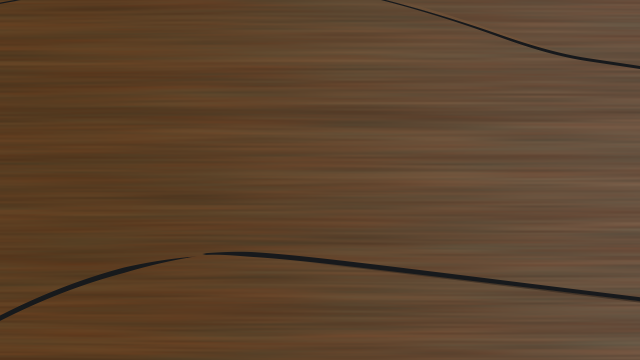
Reproduce this texture procedurally as a Shadertoy shader.

```glsl
float hash(vec2 p) {
    vec3 q = fract(vec3(p.xyx) * 0.1031);
    q += dot(q, q.yzx + 33.33);
    return fract((q.x + q.y) * q.z);
}

float valueNoise(vec2 p) {
    vec2 cell = floor(p);
    vec2 f = fract(p);
    f = f * f * (3.0 - 2.0 * f);
    float low = mix(hash(cell), hash(cell + vec2(1, 0)), f.x);
    float high = mix(hash(cell + vec2(0, 1)), hash(cell + vec2(1, 1)), f.x);
    return mix(low, high, f.y);
}

// Layered noise stretched along the grain, centred on zero
float grain(vec2 p, vec2 scale) {
    float sum = 0.0;
    float weight = 0.4;
    for (int i = 0; i < 4; i++) {
        sum += weight * (valueNoise(p * scale + float(i) * 17.3) - 0.5);
        scale *= vec2(1.45, 1.8);
        weight *= 0.92;
    }
    return sum;
}

vec3 woodColor(vec2 p, float aspect) {
    float across = p.x / aspect;
    float sheen = smoothstep(0.05, 1.12, across + 0.08 * (p.y - 0.5));
    vec3 color = mix(vec3(0.352, 0.235, 0.125), vec3(0.405, 0.32, 0.25), sheen);

    // Long fibres with a slight drift, and broad growth rows
    vec2 q = p;
    q.y += 0.008 * (valueNoise(p * vec2(1.5, 4.0)) - 0.5);
    float fibres = grain(q, vec2(1.1, 28.0));
    float hairs = valueNoise(q * vec2(4.0, 170.0) + 41.0) - 0.5;
    float rows = cos(6.2832 * (q.y - 0.769) / 0.111);
    color *= 1.0 + 0.24 * fibres + 0.13 * hairs - 0.02 * rows;

    // Russet and olive streaks
    float tint = grain(q + 9.0, vec2(2.6, 42.0));
    color += tint * vec3(0.045, -0.022, -0.03);
    return color;
}

// Antialiased strip around a height, given its signed vertical offset
float strip(float offset, float halfWidth, float pixel) {
    return clamp((halfWidth - abs(offset)) / pixel + 0.5, 0.0, 1.0);
}

float span(float x, float start, float end, float fade) {
    return smoothstep(start, start + fade, x) * (1.0 - smoothstep(end - fade, end, x));
}

float smoothMin(float a, float b, float blend) {
    float h = max(blend - abs(a - b), 0.0);
    return min(a, b) - h * h / (4.0 * blend);
}

float risingCurve(float x) {
    return 0.116 + 0.5105 * x - 0.358 * x * x;
}

float fallingCurve(float x) {
    float d = max(x - 0.567, 0.0);
    return 0.317 - 0.1224 * d - 0.023 * exp(-d / 0.12);
}

float upperCurve(float x) {
    float d = x - 1.065;
    float steep = 0.26 * d + 0.15 * d * d;
    float shallow = 0.0806 + 0.15 * d;
    return 1.0 - smoothMin(steep, shallow, 0.03);
}

void mainImage(out vec4 fragColor, in vec2 fragCoord) {
    float pixel = 1.0 / iResolution.y;
    vec2 p = fragCoord * pixel;
    float aspect = iResolution.x * pixel;
    vec3 color = woodColor(p, aspect);

    float rising = p.y - risingCurve(p.x);
    float falling = p.y - fallingCurve(p.x);
    float upper = p.y - upperCurve(p.x);
    float corner = p.y - (0.991 + 0.18 * p.x);

    // Lit and shaded rims
    float lit = strip(upper - 0.0065, 0.0035, pixel) * span(p.x, 1.07, 1.6, 0.15);
    float shade = strip(falling + 0.007, 0.0025, pixel) * span(p.x, 0.75, 2.2, 0.3);
    color = mix(color, vec3(0.46, 0.33, 0.22), 0.6 * lit);
    color = mix(color, vec3(0.22, 0.17, 0.13), 0.7 * shade);

    // Tapered dark cracks
    float risingWidth = 0.0075 * clamp((0.545 - p.x) / 0.2, 0.0, 1.0);
    float fallingWidth = mix(0.0025, 0.0068, smoothstep(0.567, 0.71, p.x))
        - 0.0012 * smoothstep(0.9, 1.7, p.x);
    float upperWidth = mix(0.0018, 0.0042, smoothstep(1.1, 1.55, p.x));
    float crack = strip(rising, risingWidth, pixel) * span(p.x, -1.0, 0.55, 0.03);
    crack = max(crack, strip(falling, fallingWidth, pixel) * span(p.x, 0.56, 3.0, 0.015));
    crack = max(crack, strip(upper, upperWidth, pixel) * span(p.x, 1.04, 3.0, 0.02));
    crack = max(crack, strip(corner, 0.0018, pixel) * span(p.x, -1.0, 0.07, 0.03));
    color = mix(color, vec3(0.09, 0.10, 0.11), crack);

    fragColor = vec4(color, 1.0);
}
```
